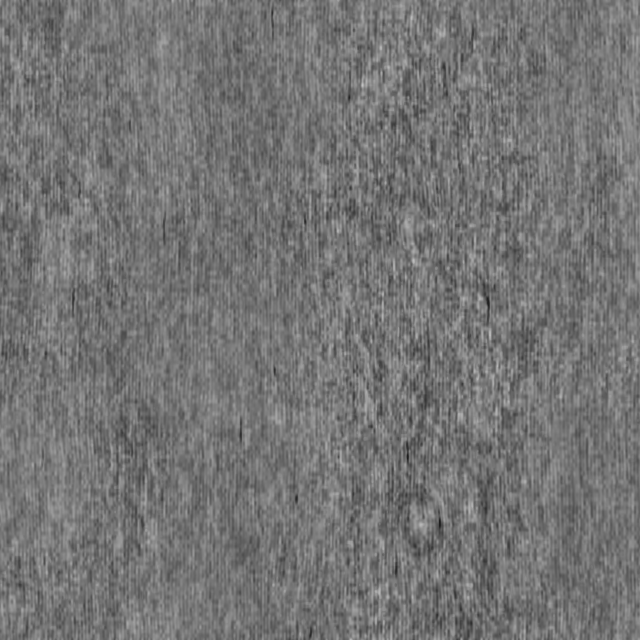
Write a Shadertoy shader that draws this texture.

```glsl
// Weathered grey wood with fine vertical fibres, rough patches, cracks and two small knots.

const float BASE_GREY = 0.462;
const float MOTTLE_AMOUNT = 0.040;
const float STREAK_AMOUNT = 0.028;
const float FIBRE_AMOUNT = 0.082;
const float RIDGE_AMOUNT = 0.034;
const float GRAIN_AMOUNT = 0.085;
const float TEAR_AMOUNT = 0.085;
const float FLECK_AMOUNT = 0.095;
const float CRACK_DEPTH = 0.24;
const float RIDGE_COUNT = 172.0;
const vec2 FIBRE_SCALE = vec2(205.0, 40.0);
const vec2 GRAIN_SCALE = vec2(260.0, 150.0);
const vec2 CRACK_CELLS = vec2(14.0, 7.0);
const float CRACK_CHANCE = 0.18;
const vec2 FIRST_KNOT = vec2(0.655, 0.185);
const float KNOT_SPACING = 0.465;
const float TAU = 6.28318;

float hash(vec2 p) {
    vec3 q = fract(p.xyx * 0.1031);
    q += dot(q, q.yzx + 33.33);
    return fract((q.x + q.y) * q.z);
}

// Smooth value noise from -1 to 1.
float noise(vec2 p) {
    vec2 cell = floor(p), f = fract(p);
    f = f * f * (3.0 - 2.0 * f);
    float low = mix(hash(cell), hash(cell + vec2(1, 0)), f.x);
    float high = mix(hash(cell + vec2(0, 1)), hash(cell + vec2(1, 1)), f.x);
    return 2.0 * mix(low, high, f.y) - 1.0;
}

float fbm(vec2 p) {
    float sum = 0.0, weight = 0.6;
    for (int i = 0; i < 4; i++) {
        sum += weight * noise(p);
        p = p * 2.03 + 17.3;
        weight *= 0.55;
    }
    return sum;
}

float bump(float x, float centre, float width) {
    float d = (x - centre) / width;
    return exp(-d * d);
}

// Sparse thin dark slits, one candidate per cell.
float cracks(vec2 p) {
    vec2 home = floor(p * CRACK_CELLS);
    float depth = 0.0;
    for (int j = -1; j <= 1; j++)
    for (int i = -1; i <= 1; i++) {
        vec2 id = home + vec2(i, j);
        vec2 jitter = vec2(hash(id + 41.0), hash(id + 83.0));
        vec2 d = p - (id + jitter) / CRACK_CELLS;
        d.x += 0.0015 * noise(vec2(p.y * 45.0, id.x));
        float halfLength = mix(0.010, 0.040, hash(id + 127.0));
        float taper = 1.0 - smoothstep(0.3, 1.0, abs(d.y) / halfLength);
        float slit = 1.0 - smoothstep(0.0008, 0.0028, abs(d.x));
        depth = max(depth, slit * taper * step(hash(id + 7.0), CRACK_CHANCE));
    }
    return depth * (0.75 + 0.25 * noise(p * vec2(60.0, 90.0)));
}

void mainImage(out vec4 fragColor, in vec2 fragCoord) {
    vec2 uv = fragCoord / iResolution.xy;

    // Fibres stay nearly straight and part around the knots.
    vec2 p = uv;
    p.x += 0.006 * noise(uv * vec2(4.0, 3.0) + 9.0) + 0.0010 * noise(uv * vec2(24.0, 18.0));
    float knotLight = 0.0, knotDark = 0.0;
    for (int i = 0; i < 2; i++) {
        vec2 d = uv - FIRST_KNOT - vec2(-0.012, KNOT_SPACING) * float(i);
        d += 0.005 * vec2(noise(uv * 55.0), noise(uv * 48.0 + 31.0));
        float r = length(d / vec2(0.021, 0.036));
        p.x -= 0.35 * d.x * exp(-0.5 * r * r);
        knotLight += exp(-dot(d / vec2(0.013, 0.022), d / vec2(0.013, 0.022)));
        knotDark += bump(r, 1.35, 0.30);
    }

    // Rough zones have stronger relief; smooth zones are worn flat.
    float bands = 0.40 * bump(uv.x, 0.70, 0.13) + 0.25 * bump(uv.x, 0.52, 0.07)
                - 0.30 * bump(uv.x, 0.90, 0.05) - 0.15 * bump(uv.x, 0.25, 0.12);
    float patches = fbm(uv * vec2(7.0, 5.0) + 3.7);
    float rough = smoothstep(-0.45, 0.85, patches + bands);
    float relief = mix(0.80, 1.22, rough);

    // Broad tone and faint streaks.
    float tone = MOTTLE_AMOUNT * fbm(uv * vec2(8.0, 5.0) + 51.0);
    tone += STREAK_AMOUNT * noise(p * vec2(42.0, 5.0) + 5.0);
    tone += 0.6 * STREAK_AMOUNT * noise(p * vec2(90.0, 14.0) + 77.0);
    tone -= 0.015 * (rough - 0.45) + 0.015 * bump(uv.x, 0.90, 0.05);

    // Short vertical fibres, near-regular ridges and crisp grain.
    float fibre = noise(p * FIBRE_SCALE + 13.0);
    float phase = 2.2 * noise(p * vec2(30.0, 12.0) + 61.0);
    float ridge = sin(TAU * RIDGE_COUNT * p.x + phase);
    ridge *= 0.75 + 0.7 * noise(p * vec2(70.0, 45.0) + 19.0);
    float grain = noise(p * GRAIN_SCALE + 29.0);
    tone += relief * (FIBRE_AMOUNT * fibre + RIDGE_AMOUNT * ridge + GRAIN_AMOUNT * grain);

    // Slanted tears, confined to the rough patches.
    vec2 slant = vec2(p.x * 0.89 + p.y * 0.45, p.y * 0.89 - p.x * 0.45);
    float tear = noise(slant * vec2(135.0, 32.0) + 37.0);
    float tearZone = rough * smoothstep(0.0, 0.4, fbm(uv * vec2(8.0, 6.0) + 90.0) + 0.05);
    tone += TEAR_AMOUNT * tearZone * (tear - 0.10);

    // Pale splinters, dark pits, knots and cracks.
    float fleck = noise(p * vec2(165.0, 105.0) + 11.0);
    tone += FLECK_AMOUNT * mix(0.3, 1.0, rough) * smoothstep(0.45, 0.95, fleck);
    tone -= FLECK_AMOUNT * mix(0.2, 0.9, rough) * smoothstep(0.45, 0.95, -fleck);
    tone += 0.15 * knotLight - 0.055 * knotDark;
    tone -= CRACK_DEPTH * cracks(p);

    fragColor = vec4(vec3(clamp(BASE_GREY + tone, 0.12, 0.78)), 1.0);
}
```
